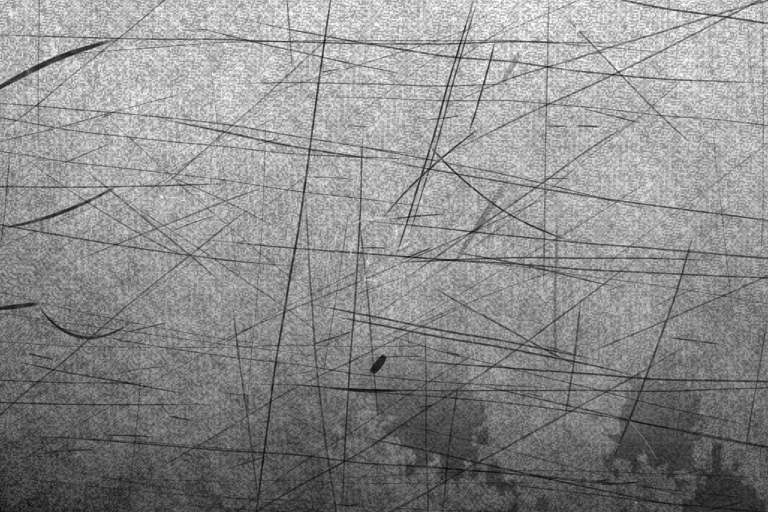
Give the GLSL for this texture, as a Shadertoy shader.

```glsl
float hash(vec2 p) {
    return fract(sin(dot(p, vec2(127.1, 311.7))) * 43758.5453);
}

float noise(vec2 p) {
    vec2 cell = floor(p), f = fract(p);
    f = f * f * (3.0 - 2.0 * f);
    float low = mix(hash(cell), hash(cell + vec2(1, 0)), f.x);
    float high = mix(hash(cell + vec2(0, 1)), hash(cell + vec2(1, 1)), f.x);
    return mix(low, high, f.y);
}

float fbm(vec2 p) {
    float sum = 0.0, gain = 0.5;
    for (int i = 0; i < 5; i++) {
        sum += gain * noise(p);
        p = mat2(1.6, 1.2, -1.2, 1.6) * p + 7.3;
        gain *= 0.5;
    }
    return sum;
}

// Tapered, slightly bent stroke; returns its coverage
float stroke(vec2 p, vec2 centre, float angle, float halfLength, float bend, float width) {
    float c = cos(angle), s = sin(angle);
    vec2 q = mat2(c, -s, s, c) * (p - centre);
    float along = abs(q.x) / halfLength;
    if (along > 1.0) return 0.0;
    float pixel = 1.0 / iResolution.y;
    float halfWidth = width * (1.0 - 0.6 * along * along);
    float across = abs(q.y - bend * q.x * q.x);
    float edge = 1.0 - smoothstep(max(halfWidth - pixel, 0.0), halfWidth + pixel, across);
    return edge * (1.0 - smoothstep(0.65, 1.0, along));
}

// Light left after a family of random scratches around one direction
float scratches(vec2 p, int count, float seed, float angle, float spread,
                vec2 lengths, float bend, float strength, float rise) {
    float light = 1.0;
    for (int i = 0; i < count; i++) {
        vec2 id = vec2(float(i) + 1.0, seed);
        vec2 centre = vec2(1.5 * hash(id), pow(hash(id + 0.17), rise));
        float turn = angle + spread * (hash(id + 0.31) - 0.5);
        float size = mix(lengths.x, lengths.y, hash(id + 0.47));
        float curve = bend * (hash(id + 0.59) - 0.5);
        float depth = hash(id + 0.73);
        float width = mix(0.0003, 0.0016, depth * depth);
        float dark = strength * mix(0.35, 1.0, depth);
        light *= 1.0 - dark * stroke(p, centre, turn, size, curve, width);
    }
    return light;
}

// Deep gouges and broad smears
float gouges(vec2 p) {
    float deep = stroke(p, vec2(0.572, 0.5), 1.427, 0.65, 0.0, 0.0019);
    deep = max(deep, 0.8 * stroke(p, vec2(0.69, 0.38), 1.51, 0.42, 0.0, 0.0012));
    deep = max(deep, stroke(p, vec2(0.85, 0.75), 1.27, 0.3, 0.0, 0.0014));
    deep = max(deep, 0.8 * stroke(p, vec2(0.866, 0.77), 1.28, 0.27, 0.0, 0.001));
    deep = max(deep, 0.8 * stroke(p, vec2(1.28, 0.32), 1.23, 0.26, 0.1, 0.0016));
    deep = max(deep, stroke(p, vec2(0.945, 0.83), 1.27, 0.1, 0.4, 0.0014));
    deep = max(deep, stroke(p, vec2(0.835, 0.67), 0.75, 0.14, -0.6, 0.0013));
    deep = max(deep, stroke(p, vec2(0.96, 0.605), -0.6, 0.19, 0.9, 0.0014));
    deep = max(deep, stroke(p, vec2(0.09, 0.875), 0.41, 0.16, -0.5, 0.0055));
    deep = max(deep, stroke(p, vec2(0.12, 0.585), 0.35, 0.13, 0.9, 0.0033));
    deep = max(deep, stroke(p, vec2(0.155, 0.345), -0.2, 0.1, 5.0, 0.003));
    deep = max(deep, stroke(p, vec2(0.03, 0.402), 0.14, 0.05, 0.0, 0.0045));
    deep = max(deep, stroke(p, vec2(0.715, 0.24), -0.03, 0.075, 0.0, 0.0028));
    deep = max(deep, stroke(p, vec2(0.74, 0.29), 0.9, 0.026, 2.0, 0.008));
    float smear = stroke(p, vec2(0.94, 0.57), 1.0, 0.1, 0.0, 0.006);
    smear = max(smear, stroke(p, vec2(1.0, 0.865), 1.05, 0.04, 0.0, 0.006));
    smear = max(smear, stroke(p, vec2(1.085, 0.43), 1.55, 0.16, 0.0, 0.003));
    return (1.0 - 0.72 * deep) * (1.0 - 0.28 * smear);
}

// Pale chips and dust dots
float chips(vec2 p, float roughness) {
    float pale = 0.0;
    for (int i = 0; i < 18; i++) {
        vec2 id = vec2(float(i), 91.0);
        vec2 centre = vec2(1.5 * hash(id), hash(id + 0.2));
        float radius = mix(0.001, 0.005, pow(hash(id + 0.4), 5.0));
        float pixel = 1.0 / iResolution.y;
        pale += 1.0 - smoothstep(radius - pixel, radius + pixel, length(p - centre));
        vec2 flake = vec2(0.73, 0.5) + 0.18 * (vec2(hash(id + 0.5), hash(id + 0.6)) - 0.5);
        pale += 0.6 * roughness * stroke(p, flake, 6.3 * hash(id + 0.7), 0.018, 9.0, 0.0015);
        pale += 0.25 * stroke(p, centre.yx * vec2(1.5, 1.0), 1.5 + hash(id + 0.8), 0.06, 1.0, 0.0006);
    }
    return min(pale, 1.0);
}

void mainImage(out vec4 fragColor, in vec2 fragCoord) {
    vec2 p = fragCoord / iResolution.y;
    float side = p.x / 1.5 - 0.62;

    // Metal sheen, mottling and fine grain
    float shade = 0.31 + 0.8 * p.y - 0.3 * p.y * p.y - 0.25 * side * side;
    shade += 0.16 * (fbm(p * 5.0) - 0.48) + 0.16 * (fbm(p * 38.0 + 4.0) - 0.48);
    float grain = 0.36 * (noise(p * 342.0) - 0.5) + 0.1 * (noise(p * 170.0) - 0.5);
    shade += grain * mix(0.55, 1.1, p.y);

    // Ragged stains in the lower right
    float region = smoothstep(0.45, 0.85, p.x) * (1.0 - smoothstep(0.1, 0.38, p.y));
    float ragged = fbm(p * vec2(7.0, 5.0) + 2.0) + 0.35 * (fbm(p * 55.0) - 0.5);
    shade *= 1.0 - 0.36 * region * smoothstep(0.44, 0.5, ragged);

    // Scratches by direction, broken up by wear
    vec2 w = p + 0.007 * (vec2(noise(p * 7.0), noise(p * 7.0 + 31.0)) - 0.5);
    float roughness = smoothstep(0.15, 0.6, noise(p * 70.0));
    float light = scratches(w, 44, 3.0, -0.12, 0.28, vec2(0.15, 0.8), 0.18, 0.62, 1.35);
    light *= scratches(w, 26, 17.0, 0.52, 0.45, vec2(0.1, 0.7), 0.2, 0.5, 1.0);
    light *= scratches(w, 18, 29.0, 1.56, 0.3, vec2(0.06, 0.4), 0.2, 0.45, 1.0);
    light *= scratches(w, 9, 43.0, -0.6, 0.4, vec2(0.1, 0.4), 0.6, 0.5, 1.0);
    light *= scratches(w, 48, 61.0, 0.05, 0.7, vec2(0.01, 0.06), 2.0, 0.65, 1.2);
    light *= gouges(w);
    shade *= mix(1.0, light, mix(0.75, 1.0, roughness));

    shade = mix(shade, 0.95, 0.85 * chips(w, roughness));
    fragColor = vec4(vec3(clamp(shade, 0.0, 1.0)), 1.0);
}
```
